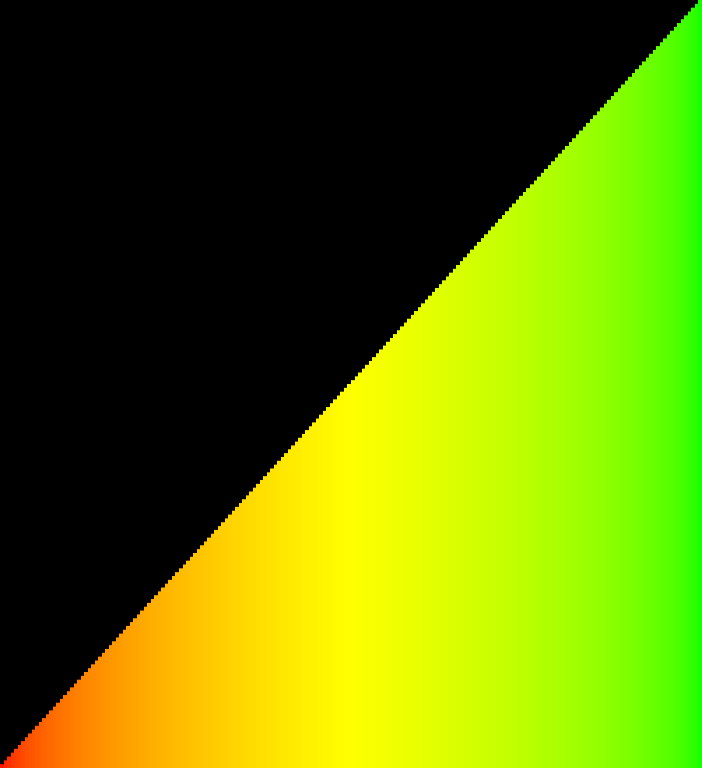
A WebGL 1 fragment shader for this background:

```glsl
precision highp float;

uniform vec2 u_resolution;

#define CELLS 200.0
#define GAMMA 2.2
#define BACKDROP vec3(0.0)

// Red to yellow to green, blended in linear light
vec3 hueRamp(float t) {
    vec2 linearRG = clamp(2.0 * vec2(1.0 - t, t), 0.0, 1.0);
    return vec3(pow(linearRG, vec2(1.0 / GAMMA)), 0.0);
}

void main() {
    vec2 uv = gl_FragCoord.xy / u_resolution;

    // Each column holds one colour and rises one step above the last
    float column = floor(uv.x * CELLS);
    vec3 columnColor = hueRamp((column + 0.5) / CELLS);
    float columnTop = (column + 1.0) / CELLS;

    // Soften the top of each step over one pixel
    float coverage = clamp((columnTop - uv.y) * u_resolution.y + 0.5, 0.0, 1.0);

    gl_FragColor = vec4(mix(BACKDROP, columnColor, coverage), 1.0);
}
```
